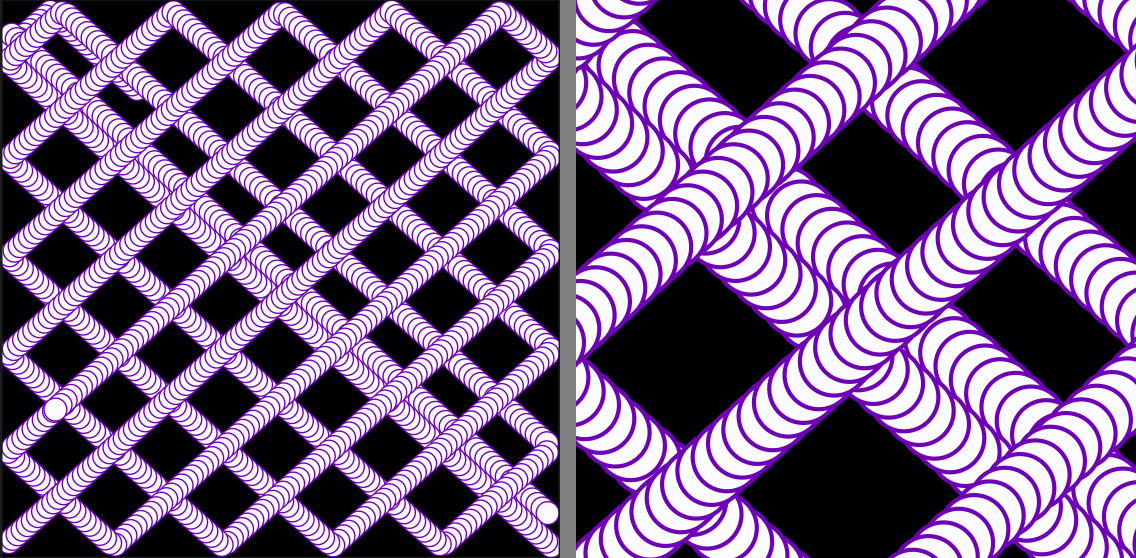
Left, the full canvas; right, a detail of the centre.
Reproduce this pattern procedurally as a Shadertoy shader.

```glsl
// A ball bounces around a black box and leaves every past disc behind it, woven into a lattice.
// Each straight leg between the side walls is visited from oldest to newest; only the few
// discs close to the pixel are painted, so later discs overlap earlier ones.

const float CANVAS = 768.0;                 // canvas width in design units, y runs downward
const vec2 BOX_MIN = vec2(11.0, 16.0);      // reach of the ball centre
const vec2 BOX_SIZE = vec2(746.0, 733.0);
const float SLOPE = 0.8928;                 // vertical travel per unit of horizontal travel
const float STEP = 7.0;                     // horizontal spacing of the discs
const float RADIUS = 16.6;
const float OUTLINE = 1.9;
const float START = -177.0;                 // travel is zero at the first left wall hit
const float END = 10379.0;
const float TURN = 12.0 * BOX_SIZE.x;       // corner hit that sends the ball back on its path

const vec3 BLACK = vec3(0.0, 0.0, 0.01);
const vec3 FRAME = vec3(0.11);
const vec3 WHITE = vec3(0.99, 0.985, 1.0);
const vec3 PURPLE = vec3(0.43, 0.0, 0.71);

// Triangle wave between 0 and span
float bounce(float t, float span) {
    return span - abs(mod(t, 2.0 * span) - span);
}

// Ball centre after a horizontal travel t
vec2 ballCentre(float t) {
    float u = TURN - abs(t - TURN);
    // Early wall hits shift the first laps slightly
    float phase = u < 0.0 ? 52.0 : (u < BOX_SIZE.x ? 27.0 : 66.0);
    return BOX_MIN + vec2(bounce(t, BOX_SIZE.x), bounce(phase + SLOPE * u, BOX_SIZE.y));
}

// Antialiased coverage of a signed distance
float coverage(float d, float pixel) {
    return clamp(0.5 - d / pixel, 0.0, 1.0);
}

// Paint one outlined disc over the colour below
vec3 paintDisc(vec3 below, vec2 p, vec2 centre, float pixel) {
    float d = length(p - centre) - RADIUS;
    vec3 disc = mix(PURPLE, WHITE, coverage(d + OUTLINE, pixel));
    return mix(below, disc, coverage(d, pixel));
}

// Paint the discs of one leg that can touch the pixel
vec3 paintLeg(vec3 col, vec2 p, int leg, float pixel) {
    float legStart = float(leg) * BOX_SIZE.x;
    float along = p.x - BOX_MIN.x;
    if ((leg & 1) != 0) along = BOX_SIZE.x - along;

    float reach = RADIUS + pixel;
    float near = legStart + along;
    float first = max(max(near - reach, legStart), START);
    float last = min(min(near + reach, legStart + BOX_SIZE.x - 0.01), END + 0.1);
    float n = ceil((first - START) / STEP);

    for (int i = 0; i < 12; i++) {
        float t = START + (n + float(i)) * STEP;
        if (t > last) break;
        col = paintDisc(col, p, ballCentre(t), pixel);
    }
    return col;
}

void mainImage(out vec4 fragColor, in vec2 fragCoord) {
    float pixel = CANVAS / iResolution.x;
    vec2 p = vec2(fragCoord.x, iResolution.y - fragCoord.y) * pixel;
    float height = iResolution.y * pixel;

    // Trail, oldest leg first
    vec3 col = BLACK;
    for (int leg = -1; leg <= 13; leg++) {
        col = paintLeg(col, p, leg, pixel);
    }

    // Thin dark frame
    float inset = min(min(p.x - 3.5, CANVAS - 2.0 - p.x), min(p.y - 1.0, height - 1.5 - p.y));
    col = mix(FRAME, col, coverage(-inset, pixel));

    fragColor = vec4(col, 1.0);
}
```
